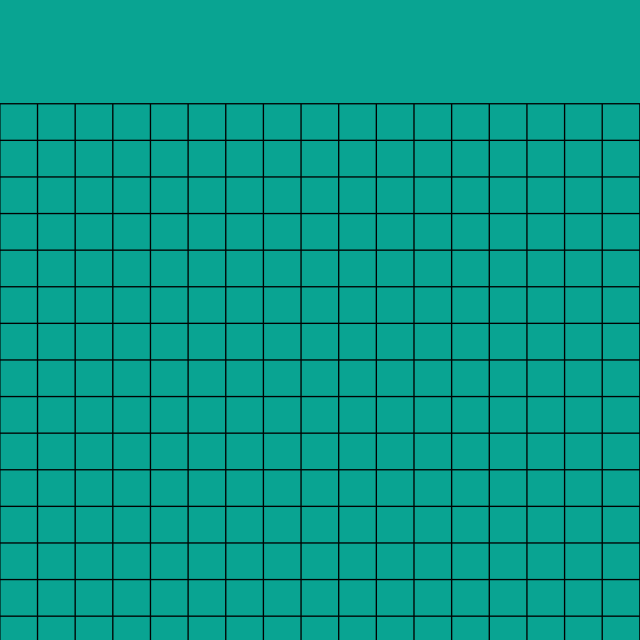
This pattern is drawn by a Shadertoy shader. Its source:

```glsl
#define COLUMNS 17.0
#define ROW_PITCH 0.05719
#define GRID_TOP 0.8379
#define GRID_SHIFT -0.0002
#define LINE_WIDTH 0.0021
#define GROUND_COLOR vec3(0.035, 0.643, 0.573)
#define LINE_COLOR vec3(0.0, 0.008, 0.006)

// Signed offset from the nearest line of a repeating set
vec2 offsetToLine(vec2 p, vec2 pitch) {
    return (fract(p / pitch + 0.5) - 0.5) * pitch;
}

// Share of a pixel-wide box covered by a line, per axis
vec2 lineCoverage(vec2 offset, vec2 pixel) {
    vec2 halfLine = vec2(0.5 * LINE_WIDTH);
    vec2 upper = min(offset + 0.5 * pixel, halfLine);
    vec2 lower = max(offset - 0.5 * pixel, -halfLine);
    return clamp((upper - lower) / pixel, 0.0, 1.0);
}

void mainImage(out vec4 fragColor, in vec2 fragCoord) {
    vec2 pixel = 1.0 / iResolution.xy;
    vec2 uv = fragCoord * pixel;

    // Ruled grid hanging from its top line
    vec2 pitch = vec2(1.0 / COLUMNS, ROW_PITCH);
    vec2 fromCorner = uv - vec2(GRID_SHIFT, GRID_TOP);
    vec2 ruled = lineCoverage(offsetToLine(fromCorner, pitch), pixel);
    float ink = 1.0 - (1.0 - ruled.x) * (1.0 - ruled.y);

    // Plain band above the grid; the top line already has soft edges
    ink *= step(fromCorner.y, 0.5 * ROW_PITCH);
    float belowTop = clamp((0.5 * LINE_WIDTH - fromCorner.y) / pixel.y + 0.5, 0.0, 1.0);
    ink = min(ink, max(belowTop, ruled.y));

    fragColor = vec4(mix(GROUND_COLOR, LINE_COLOR, ink), 1.0);
}
```
